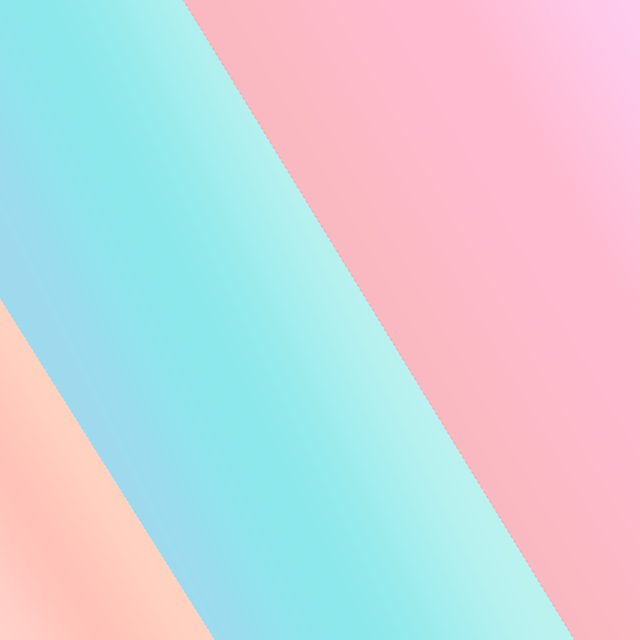
Give the GLSL for this background, as a Shadertoy shader.

```glsl
// Position across a family of slanted lines, measured along the top edge
float slantCoord(vec2 p, float lean) {
    return p.x - lean * (1.0 - p.y);
}

// Signed distance to the line through a and b, positive on its right side
float lineDistance(vec2 p, vec2 a, vec2 b) {
    vec2 along = normalize(b - a);
    return dot(p - a, vec2(-along.y, along.x));
}

// Smooth blend through three colours placed at the given stops
vec3 threeStops(float t, vec3 stops, vec3 first, vec3 middle, vec3 last) {
    vec3 color = mix(first, middle, smoothstep(stops.x, stops.y, t));
    return mix(color, last, smoothstep(stops.y, stops.z, t));
}

// Antialiased coverage of the positive side of an edge
float coverage(float dist, float pixel) {
    return smoothstep(-0.6 * pixel, 0.6 * pixel, dist);
}

// Fine dashed seam lying on an edge
float dashedSeam(float dist, float along, float width, float dashes, float pixel) {
    float line = 1.0 - smoothstep(width, width + pixel, abs(dist));
    float dash = 0.5 + 0.5 * cos(6.2832 * dashes * along);
    return line * dash;
}

void mainImage(out vec4 fragColor, in vec2 fragCoord) {
    vec2 p = fragCoord / iResolution.xy;
    float pixel = 1.0 / min(iResolution.x, iResolution.y);

    // Soft gradients, each with its own lean
    vec3 peach = threeStops(slantCoord(p, 0.59), vec3(-0.59, -0.43, -0.26),
        vec3(1.0, 0.82, 0.79), vec3(1.0, 0.765, 0.725), vec3(1.0, 0.825, 0.755));
    vec3 aqua = threeStops(slantCoord(p, 0.50), vec3(-0.22, 0.05, 0.38),
        vec3(0.625, 0.85, 0.935), vec3(0.55, 0.91, 0.925), vec3(0.73, 0.95, 0.94));
    vec3 pink = threeStops(slantCoord(p, 0.57), vec3(0.27, 0.66, 1.0),
        vec3(0.98, 0.725, 0.75), vec3(1.0, 0.735, 0.815), vec3(1.0, 0.80, 0.93));

    // Diagonal panels
    float lowerEdge = lineDistance(p, vec2(0.336, 0.0), vec2(0.0, 0.535));
    float upperEdge = lineDistance(p, vec2(0.898, 0.0), vec2(0.2865, 1.0));
    vec3 color = mix(peach, aqua, coverage(-lowerEdge, pixel));
    color = mix(color, pink, coverage(-upperEdge, pixel));

    // Seams between panels
    vec3 seamGray = vec3(0.72, 0.71, 0.74);
    vec3 seamBlue = vec3(0.66, 0.76, 0.80);
    color = mix(color, seamBlue, 0.4 * dashedSeam(lowerEdge, p.y, 0.0003, 160.0, pixel));
    color = mix(color, seamGray, 0.6 * dashedSeam(upperEdge, p.y, 0.0004, 130.0, pixel));

    fragColor = vec4(color, 1.0);
}
```
